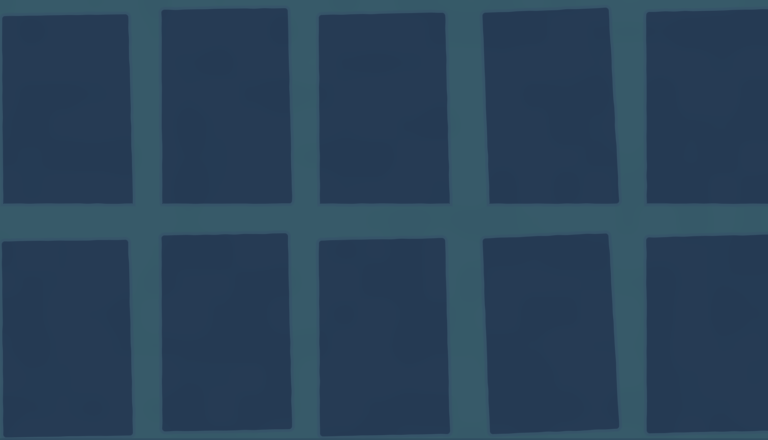
A Shadertoy shader for this pattern:

```glsl
// Two rows of five dark blue panes on a muted teal wall, each slightly crooked.
// Every pane is a sheared, flared rounded box; both rows share the column shapes,
// and a straight bar trims the foot of the upper row. Lengths are canvas heights.

const int COLUMNS = 5;
const int ROWS = 2;
const float ROW_PITCH = 0.5125;
const vec2 PANE_SIZE = vec2(0.287, 0.445);
const float PANE_FLARE = 0.008;
const float CORNER_RADIUS = 0.007;
const float BAR_TOP = 0.4626;

const vec3 PANE_COLOR = vec3(0.147, 0.230, 0.328);
const vec3 WALL_COLOR = vec3(0.214, 0.352, 0.410);
const vec3 RIM_COLOR = vec3(0.212, 0.330, 0.410);

// Per column: left edge, top edge, sideways lean, upward tilt
const vec4 COLUMN_SHAPES[COLUMNS] = vec4[COLUMNS](
    vec4(0.0045, 0.0363, 0.003, 0.014),
    vec4(0.3670, 0.0227, 0.002, 0.016),
    vec4(0.7245, 0.0340, 0.003, 0.019),
    vec4(1.0965, 0.0295, 0.017, 0.042),
    vec4(1.4690, 0.0272, 0.001, 0.022));

float hash(vec2 cell) {
    vec3 h = fract(cell.xyx * 0.1031);
    h += dot(h, h.yzx + 33.33);
    return fract((h.x + h.y) * h.z);
}

float valueNoise(vec2 p) {
    vec2 cell = floor(p);
    vec2 f = fract(p);
    f = f * f * (3.0 - 2.0 * f);
    float low = mix(hash(cell), hash(cell + vec2(1.0, 0.0)), f.x);
    float high = mix(hash(cell + vec2(0.0, 1.0)), hash(cell + 1.0), f.x);
    return mix(low, high, f.y);
}

float roundedBox(vec2 p, vec2 halfSize, float radius) {
    vec2 q = abs(p) - halfSize + radius;
    return length(max(q, 0.0)) + min(max(q.x, q.y), 0.0) - radius;
}

// Distance to one crooked pane; p runs downward from the top of its row
float paneDistance(vec2 p, vec4 shape) {
    vec2 local = p - shape.xy;
    float drop = local.y / PANE_SIZE.y;
    local.x -= shape.z * drop;
    local.y += shape.w * local.x;
    vec2 size = PANE_SIZE + vec2(PANE_FLARE * drop, 0.0);
    return roundedBox(local - 0.5 * size, 0.5 * size, CORNER_RADIUS);
}

float allPanes(vec2 p) {
    float nearest = 1.0;
    for (int row = 0; row < ROWS; row++) {
        vec2 rowPoint = p - vec2(0.0, float(row) * ROW_PITCH);
        for (int column = 0; column < COLUMNS; column++) {
            float d = paneDistance(rowPoint, COLUMN_SHAPES[column]);
            if (row == 0) d = max(d, p.y - BAR_TOP);
            nearest = min(nearest, d);
        }
    }
    return nearest;
}

void mainImage(out vec4 fragColor, in vec2 fragCoord) {
    vec2 p = fragCoord / iResolution.y;
    p.y = 1.0 - p.y;
    float softness = max(0.002, 0.75 / iResolution.y);

    // Slight unevenness along the cut edges
    float wobble = 0.0014 * (valueNoise(p * 45.0) - 0.5);
    float d = allPanes(p) + wobble;

    // Wall with a faint bluish rim around each pane
    vec3 color = mix(RIM_COLOR, WALL_COLOR, smoothstep(0.004, 0.009, d));
    color = mix(PANE_COLOR, color, smoothstep(-softness, softness, d));

    // Thin shadow along the base and gentle mottling
    float base = smoothstep(0.996 - softness, 0.996 + softness, p.y);
    color = mix(color, PANE_COLOR, 0.35 * base);
    color += 0.006 * (valueNoise(p * 14.0) - 0.5);

    fragColor = vec4(color, 1.0);
}
```
